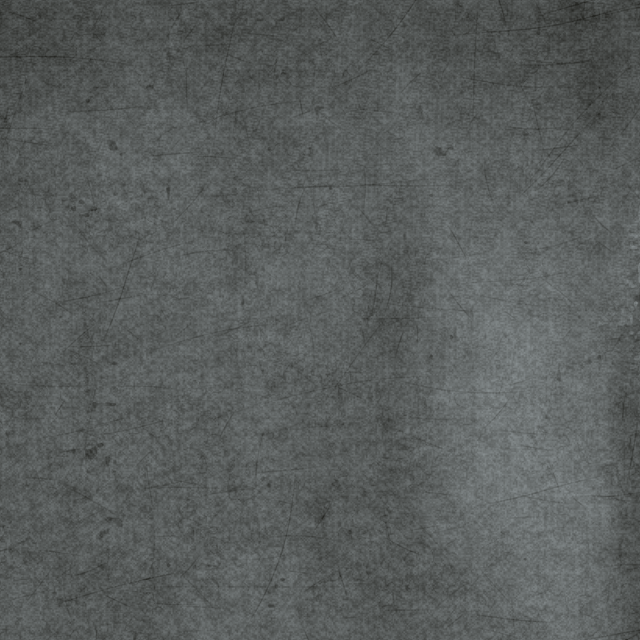
Give the GLSL for this texture, as a WebGL 2 fragment shader.

```glsl
#version 300 es
precision highp float;
// Worn dark slate-grey metal or concrete: broad cloudy light and shade, fine grain,
// hairline cracks, pits and thin scratches. Built from layered value noise, with
// scratches scattered as tapered, slightly bowed strokes on jittered grids.

uniform vec2 u_resolution;
out vec4 fragColor;

const vec3 DARK = vec3(0.26, 0.27, 0.262);
const vec3 LIGHT = vec3(0.45, 0.472, 0.474);

float hash(vec2 p) {
    return fract(sin(dot(p, vec2(127.1, 311.7))) * 43758.5453);
}

float noise(vec2 p) {
    vec2 i = floor(p), f = fract(p);
    f = f * f * (3.0 - 2.0 * f);
    return mix(mix(hash(i), hash(i + vec2(1, 0)), f.x),
               mix(hash(i + vec2(0, 1)), hash(i + vec2(1, 1)), f.x), f.y);
}

// Fractal noise centred on zero
float clouds(vec2 p) {
    float sum = 0.0, amp = 0.5;
    for (int i = 0; i < 5; i++) {
        sum += amp * (noise(p) - 0.5);
        p = mat2(0.8, 0.6, -0.6, 0.8) * p * 2.03 + 17.3;
        amp *= 0.55;
    }
    return sum;
}

vec2 rotate(vec2 p, float a) {
    return vec2(cos(a) * p.x + sin(a) * p.y, cos(a) * p.y - sin(a) * p.x);
}

// Soft elliptical spot
float spot(vec2 p, vec2 centre, vec2 size) {
    vec2 d = (p - centre) / size;
    return exp(-dot(d, d));
}

// One stroke per grid cell, turned about a mean angle
float scratches(vec2 p, float cells, float angle, float spread, float share, float width) {
    vec2 g = p * cells, base = floor(g);
    float ink = 0.0;
    for (int y = -1; y <= 1; y++)
    for (int x = -1; x <= 1; x++) {
        vec2 id = base + vec2(x, y), key = id + cells * 3.7 + angle * 11.0;
        vec2 centre = id + vec2(hash(key), hash(key + 5.3));
        float turn = angle + spread * (hash(key + 9.1) - 0.5);
        vec2 q = rotate(g - centre, turn);
        q.y += (hash(key + 2.7) - 0.5) * 0.35 * q.x * q.x;
        float reach = mix(0.25, 0.95, hash(key + 7.9));
        float taper = 1.0 - smoothstep(0.3, 1.0, abs(q.x) / reach);
        float line = 1.0 - smoothstep(0.0, width, abs(q.y) / cells);
        float weight = step(hash(key + 13.7), share) * mix(0.35, 1.0, hash(key + 21.1));
        ink = max(ink, line * taper * weight);
    }
    return ink;
}

// Broad light and shade with vertical smears
float shading(vec2 p) {
    vec2 q = p + 0.09 * vec2(clouds(p * 5.0), clouds(p * 5.0 + 31.0));
    float tone = 0.47;
    tone += 0.46 * spot(q, vec2(0.83, 0.28), vec2(0.14, 0.42));
    tone += 0.14 * spot(q, vec2(0.30, 0.48), vec2(0.17, 0.32));
    tone -= 0.15 * spot(q, vec2(0.61, 0.42), vec2(0.04, 0.22));
    tone -= 0.14 * spot(q, vec2(0.12, 0.45), vec2(0.04, 0.60));
    tone -= 0.24 * spot(q, vec2(0.92, 0.86), vec2(0.07, 0.14));
    tone -= 0.28 * smoothstep(0.74, 1.0, q.y);
    tone -= 0.30 * smoothstep(0.93, 0.99, q.x) * (1.0 - smoothstep(0.3, 0.6, q.y));
    tone += 0.30 * clouds(p * vec2(9.0, 1.8) + 4.0);
    return tone + 0.36 * clouds(p * vec2(5.0, 4.0) + 60.0);
}

// Short wandering hairlines along the mid level of a noise field
float cracks(vec2 p, float scale, float px) {
    float level = abs(noise(p * scale) + 0.5 * noise(p * scale * 2.3) - 0.75);
    float patchy = smoothstep(0.45, 0.75, noise(p * scale * 0.45 + 8.0));
    return patchy * (1.0 - smoothstep(0.0, 0.03 + scale * px, level));
}

void main() {
    vec2 p = gl_FragCoord.xy / u_resolution;
    float px = 1.0 / min(u_resolution.x, u_resolution.y);
    float width = 0.0006 + px;
    float tone = shading(p);

    // Mottling, brushed streaks and fine grain
    tone += 0.45 * clouds(p * 38.0);
    tone += 0.16 * (noise(rotate(p, 0.12) * vec2(14.0, 170.0)) - 0.5) * noise(p * 6.0);
    tone += 0.48 * (noise(p * 410.0) - 0.5) + 0.34 * (noise(p * 190.0 + 40.0) - 0.5);

    // Hairline cracks
    tone -= 0.20 * cracks(p, 48.0, px) + 0.16 * cracks(p + 3.0, 85.0, px);

    // Scratches: long and shallow, steep, then short ones in all directions
    vec2 w = p + 0.012 * vec2(noise(p * 7.0), noise(p * 7.0 + 20.0));
    tone -= 0.42 * scratches(w, 3.0, 0.22, 0.5, 0.75, width);
    tone -= 0.36 * scratches(w, 6.0, 0.10, 0.4, 0.7, width);
    tone -= 0.38 * scratches(w, 5.0, 1.15, 0.8, 0.5, width);
    tone -= 0.30 * scratches(w, 13.0, 0.15, 0.7, 0.6, width);
    tone -= 0.36 * scratches(w, 17.0, 0.8, 6.0, 0.45, width);

    // Dark pits, crowded along a worn column; pale flecks at the right edge
    float crowd = 0.13 * spot(p, vec2(0.16, 0.6), vec2(0.035, 0.5)) + 0.05 * clouds(p * 4.0);
    float pitted = noise(p * 95.0) * 0.65 + noise(p * 34.0 + 12.0) * 0.35;
    tone -= 0.45 * smoothstep(0.82, 0.93, pitted + crowd);
    float flecks = smoothstep(0.55, 0.8, noise(p * 150.0 + 70.0));
    tone += 0.6 * flecks * spot(p, vec2(1.0, 0.53), vec2(0.025, 0.16));

    fragColor = vec4(mix(DARK, LIGHT, clamp(tone, -0.6, 1.4)), 1.0);
}
```
